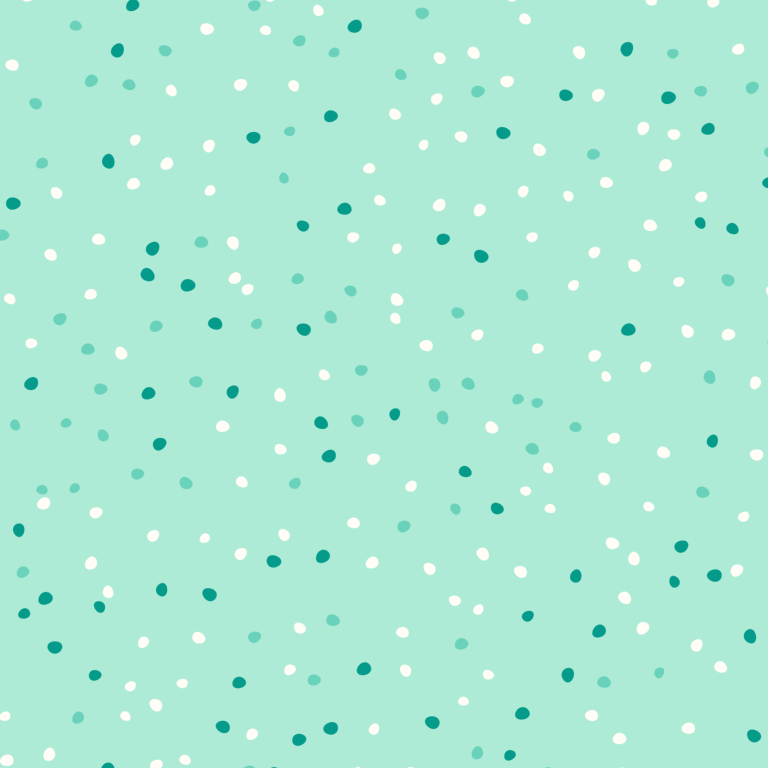
A three.js fragment shader for this pattern:

```glsl
varying vec2 vUv;

const vec3 MINT  = vec3(0.682, 0.922, 0.843);
const vec3 CREAM = vec3(1.00, 0.992, 0.965);
const vec3 TEAL  = vec3(0.015, 0.608, 0.545);
const vec3 AQUA  = vec3(0.416, 0.824, 0.729);

const float CELLS = 16.0;          // dots across the canvas
const float JITTER = 0.34;         // random shift, in cells
const float DRIFT = 0.22;          // smooth shift, in cells
const float CREAM_SHARE = 0.48;
const float TEAL_SHARE = 0.27;
const vec2 DOT_RADII = vec2(0.0092, 0.0077);
const float SIZE_SPREAD = 0.22;
const float LUMPINESS = 0.035;
const float TILT = 0.7;            // largest lean, in radians
const float UPRIGHT_SHARE = 0.2;
const float EDGE = 0.001;          // half width of the soft edge

vec4 hash4(vec2 p) {
  vec4 q = fract(p.xyxy * vec4(0.1031, 0.1030, 0.0973, 0.1099));
  q += dot(q, q.wzxy + 33.33);
  return fract((q.xxyz + q.yzzw) * q.zywx);
}

// Layered sines bend the rows so the lattice does not show
vec2 drift(vec2 id) {
  return DRIFT * (sin(id.yx * vec2(0.83, 0.71) + id * 0.37)
                + 0.6 * sin(id.yx * 1.31 - id * 0.53 + 2.0));
}

vec2 dotCenter(vec2 id, vec2 random) {
  float brick = 0.5 * mod(id.y, 2.0) - 0.25;
  vec2 shift = drift(id) + JITTER * (2.0 * random - 1.0);
  return (id + shift + vec2(brick, 0.0)) / CELLS;
}

// Approximate distance to a slightly lumpy, tilted ellipse
float pebble(vec2 p, vec2 radii, float angle, float phase) {
  float c = cos(angle), s = sin(angle);
  vec2 q = vec2(c * p.x + s * p.y, c * p.y - s * p.x) / radii;
  float lump = LUMPINESS * sin(3.0 * atan(q.y, q.x + 1e-6) + phase);
  return (length(q) - 1.0 - lump) * radii.y;
}

void main() {
  vec3 color = MINT;
  vec2 cell = floor(vUv * CELLS + 0.5);

  for (int y = -1; y <= 1; y++) {
    for (int x = -1; x <= 1; x++) {
      vec2 id = cell + vec2(float(x), float(y));
      vec4 place = hash4(id + 71.0);
      vec4 form = hash4(id + 137.0);

      // Ink: cream, teal or aqua; teal dots are the largest
      bool isCream = place.z < CREAM_SHARE;
      bool isTeal = !isCream && place.z < CREAM_SHARE + TEAL_SHARE;
      vec3 ink = isCream ? CREAM : (isTeal ? TEAL : AQUA);
      float size = (isTeal ? 1.05 : 0.97) - SIZE_SPREAD * form.x * form.x;

      // Most dots lie flat, some stand upright; cream leans more
      float angle = TILT * (2.0 * form.y - 1.0) * (isCream ? 1.5 : 1.0);
      if (form.z < UPRIGHT_SHARE) angle += 1.5708;

      vec2 offset = vUv - dotCenter(id, place.xy);
      float d = pebble(offset, DOT_RADII * size, angle, 6.2832 * form.w);
      color = mix(color, ink, 1.0 - smoothstep(-EDGE, EDGE, d));
    }
  }
  gl_FragColor = vec4(color, 1.0);
}
```
